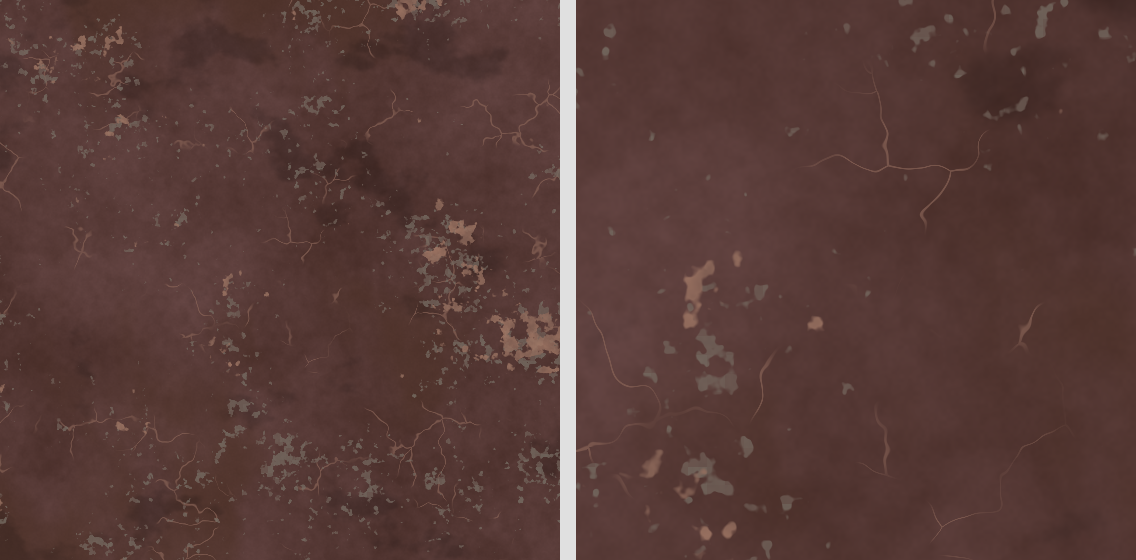
Left: the whole. Right: its middle third, enlarged.
A WebGL 2 fragment shader for this texture:

```glsl
#version 300 es
precision highp float;
// Weathered maroon plaster with brown stains, chipped flakes, grey specks and hairline cracks.

uniform vec2 u_resolution;
out vec4 fragColor;

float hash(vec2 p) {
    vec3 q = fract(p.xyx * 0.1031);
    q += dot(q, q.yzx + 33.33);
    return fract((q.x + q.y) * q.z);
}

float valueNoise(vec2 p) {
    vec2 cell = floor(p), f = fract(p);
    f = f * f * (3.0 - 2.0 * f);
    return mix(mix(hash(cell), hash(cell + vec2(1, 0)), f.x),
               mix(hash(cell + vec2(0, 1)), hash(cell + vec2(1, 1)), f.x), f.y);
}

// Layered noise, each octave rotated to hide the grid
float fbm(vec2 p, int octaves) {
    float sum = 0.0, weight = 0.5, total = 0.0;
    for (int i = 0; i < octaves; i++) {
        sum += weight * valueNoise(p);
        total += weight;
        weight *= 0.54;
        p = mat2(1.6, 1.2, -1.2, 1.6) * p + 17.3;
    }
    return sum / total;
}

// Distance to the nearest border between scattered cells
float cellBorder(vec2 p) {
    vec2 cell = floor(p), nearest = vec2(9), second = vec2(9);
    for (int y = -1; y <= 1; y++) {
        for (int x = -1; x <= 1; x++) {
            vec2 id = cell + vec2(x, y);
            vec2 toSite = id + vec2(hash(id + 7.0), hash(id + 71.0)) - p;
            if (dot(toSite, toSite) < dot(nearest, nearest)) {
                second = nearest;
                nearest = toSite;
            } else if (dot(toSite, toSite) < dot(second, second)) {
                second = toSite;
            }
        }
    }
    return dot(0.5 * (nearest + second), normalize(second - nearest));
}

void main() {
    vec2 p = gl_FragCoord.xy / u_resolution.y;
    float pixel = 1.0 / u_resolution.y;

    // Mottled base
    float broad = fbm(p * 3.2 + 4.0, 6) - 0.5;
    float mottle = fbm(p * 11.0 + 31.0, 6) - 0.5;
    float grain = fbm(p * 70.0 + 53.0, 3) - 0.5;
    float blotch = smoothstep(-0.02, 0.03, fbm(p * 8.0 + 87.0, 6) - 0.5);
    float tone = 0.46 + 1.3 * broad + 0.9 * mottle + 0.55 * grain + 0.16 * blotch;
    vec3 color = mix(vec3(0.298, 0.19, 0.172), vec3(0.375, 0.255, 0.245), clamp(tone, -0.1, 1.25));

    // Brown stains, drawn out vertically, and small dark smudges
    float stain = smoothstep(0.52, 0.74, fbm(p * vec2(5.0, 2.8) + 112.0, 5));
    color = mix(color, vec3(0.305, 0.195, 0.155), 0.65 * stain);
    float smudge = smoothstep(0.6, 0.74, fbm(p * vec2(8.0, 11.0) + 143.0, 5));
    color *= 1.0 - 0.16 * smudge;

    // Hairline cracks, broken into short runs
    vec2 bend = vec2(fbm(p * 13.0 + 171.0, 4), fbm(p * 13.0 + 205.0, 4)) - 0.5;
    float border = cellBorder((p + 0.1 * bend) * 12.0) / 12.0;
    float run = smoothstep(0.57, 0.66, fbm(p * 9.0 + 233.0, 3));
    float crack = run * (1.0 - smoothstep(0.0003, 0.0003 + 1.2 * pixel, border));
    color = mix(color, vec3(0.53, 0.385, 0.335), 0.7 * crack);

    // Grey specks in loose drifts
    float chipCluster = fbm(p * 5.0 + 264.0, 3);
    float drift = max(fbm(p * 7.0 + 291.0, 4), chipCluster - 0.03);
    float speckNoise = fbm(p * 85.0 + 322.0, 3);
    float speck = smoothstep(1.34, 1.42, speckNoise + drift);
    vec3 speckColor = mix(vec3(0.43, 0.36, 0.33), vec3(0.47, 0.44, 0.40), hash(floor(p * 90.0)));
    color = mix(color, speckColor, 0.75 * speck);

    // Ragged peach flakes gathered in a few clusters
    float chipNoise = fbm(p * 42.0 + 357.0, 4);
    float chip = smoothstep(1.75, 1.82, chipNoise + 1.5 * chipCluster);
    vec3 chipColor = mix(vec3(0.49, 0.365, 0.32), vec3(0.67, 0.5, 0.42), fbm(p * 60.0 + 391.0, 3));
    color = mix(color, chipColor, 0.85 * chip);

    // Fine surface tooth
    color *= 1.0 + 0.035 * (valueNoise(p * 400.0) - 0.5);
    fragColor = vec4(color, 1.0);
}
```
